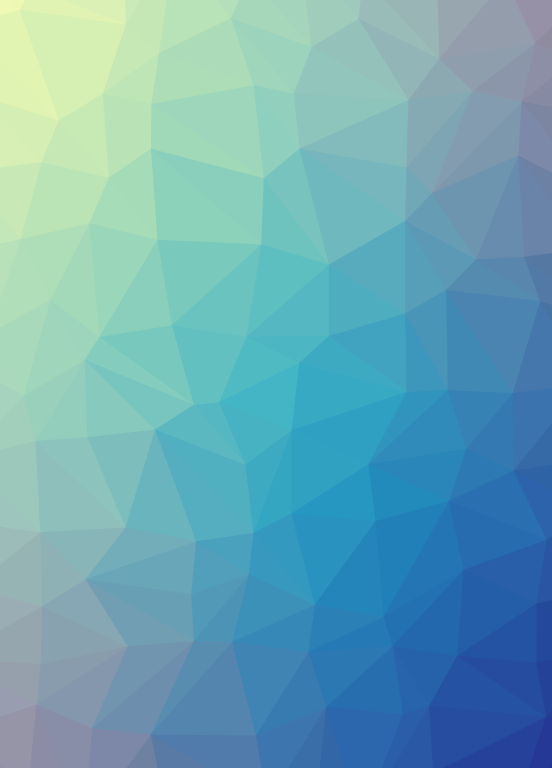
Give the GLSL for this background, as a Shadertoy shader.

```glsl
// Low-poly background: a jittered lattice is cut into flat triangles.
// Each triangle takes one colour at its centroid: the even blend of one
// ramp read across and the same ramp read downwards, mixed perceptually.

#define GRID vec2(7.886, 11.05)  // lattice cells across and down
#define JITTER 0.38              // vertex offset, in cells
#define RAMP_START 0.125         // ramp position at the left and top edges
#define RAMP_END 0.875           // ramp position at the right and bottom edges
#define SEED vec2(17.0, 43.0)

// Linear RGB to white-normalised XYZ, one row per output
const mat3 RGB_TO_XYZ = mat3(
    0.4339, 0.3762, 0.1899,
    0.2126, 0.7152, 0.0722,
    0.0177, 0.1095, 0.8728);

// Pale yellow through teal to navy
const vec3 RAMP[9] = vec3[9](
    vec3(1.000, 1.000, 0.851), vec3(0.929, 0.973, 0.694),
    vec3(0.780, 0.914, 0.706), vec3(0.498, 0.804, 0.733),
    vec3(0.255, 0.714, 0.769), vec3(0.114, 0.569, 0.753),
    vec3(0.133, 0.369, 0.659), vec3(0.145, 0.204, 0.580),
    vec3(0.031, 0.114, 0.345));

// Cube-rooted XYZ is linear in Lab, so mixing here is mixing in Lab
vec3 toPerceptual(vec3 srgb) {
    vec3 linear = pow((srgb + 0.055) / 1.055, vec3(2.4));
    return pow(linear * RGB_TO_XYZ, vec3(1.0 / 3.0));
}

vec3 toSrgb(vec3 perceptual) {
    vec3 xyz = perceptual * perceptual * perceptual;
    vec3 linear = clamp(xyz * inverse(RGB_TO_XYZ), 0.0, 1.0);
    return clamp(1.055 * pow(linear, vec3(1.0 / 2.4)) - 0.055, 0.0, 1.0);
}

vec3 ramp(float t) {
    float s = clamp(t, 0.0, 0.999) * 8.0;
    int i = int(s);
    return mix(toPerceptual(RAMP[i]), toPerceptual(RAMP[i + 1]), fract(s));
}

vec2 hash2(vec2 p) {
    vec3 q = fract(vec3(p.xyx) * vec3(0.1031, 0.1030, 0.0973));
    q += dot(q, q.yzx + 33.33);
    return fract((q.xx + q.yz) * q.zy);
}

vec2 latticeVertex(vec2 id) {
    return id + 0.5 + JITTER * (2.0 * hash2(id + SEED) - 1.0);
}

float cross2(vec2 a, vec2 b) { return a.x * b.y - a.y * b.x; }

float signedArea(vec2 a, vec2 b, vec2 c) { return cross2(b - a, c - a); }

// Distance to the line a-b, positive on the inner side
float edgeDistance(vec2 p, vec2 a, vec2 b) {
    return cross2(b - a, p - a) / length(b - a);
}

// Adds a flat triangle, weighted by its smooth coverage of the pixel
void addTriangle(inout vec4 sum, vec2 p, float pixel, vec2 a, vec2 b, vec2 c) {
    float d = min(edgeDistance(p, a, b),
              min(edgeDistance(p, b, c), edgeDistance(p, c, a)));
    float coverage = clamp(d / pixel + 0.5, 0.0, 1.0);
    if (coverage > 0.0) {
        vec2 t = mix(vec2(RAMP_START), vec2(RAMP_END), (a + b + c) / (3.0 * GRID));
        vec3 colour = toSrgb(mix(ramp(t.x), ramp(t.y), 0.5));
        sum += vec4(colour, 1.0) * coverage;
    }
}

void mainImage(out vec4 fragColor, in vec2 fragCoord) {
    vec2 uv = fragCoord / iResolution.xy;
    vec2 p = vec2(uv.x, 1.0 - uv.y) * GRID;  // lattice space, y downwards
    float pixel = GRID.y / iResolution.y;
    vec2 base = floor(p - 0.5);
    vec4 sum = vec4(0.0);

    // Nearby quads, each split along its better-shaped diagonal
    for (int j = -1; j <= 1; j++)
    for (int i = -1; i <= 1; i++) {
        vec2 id = base + vec2(i, j);
        vec2 a = latticeVertex(id);
        vec2 b = latticeVertex(id + vec2(1.0, 0.0));
        vec2 c = latticeVertex(id + vec2(1.0, 1.0));
        vec2 d = latticeVertex(id + vec2(0.0, 1.0));
        float splitAC = min(signedArea(a, b, c), signedArea(a, c, d));
        float splitBD = min(signedArea(a, b, d), signedArea(b, c, d));
        if (splitAC > splitBD) {
            addTriangle(sum, p, pixel, a, b, c);
            addTriangle(sum, p, pixel, a, c, d);
        } else {
            addTriangle(sum, p, pixel, a, b, d);
            addTriangle(sum, p, pixel, b, c, d);
        }
    }
    fragColor = vec4(sum.rgb / max(sum.a, 1e-4), 1.0);
}
```
